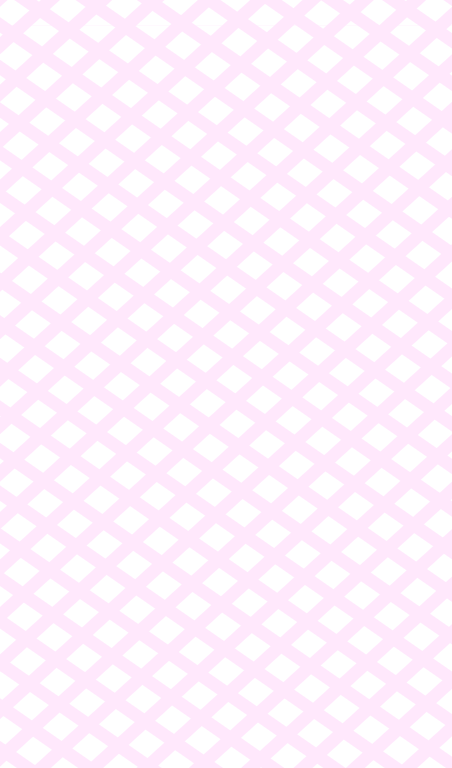
Reproduce this pattern procedurally as a WebGL 1 fragment shader.

```glsl
precision highp float;
// Slanted pink lattice of crossing bands over white diamonds, with a faint seam near the top.

uniform vec2 u_resolution;

// Signed area spanned by two vectors
float cross2(vec2 a, vec2 b) {
  return a.x * b.y - a.y * b.x;
}

// Coverage of the gap between bands; spacing is the distance between band centres
float gapCoverage(float coord, float spacing, float pixel) {
  float d = (abs(fract(coord + 0.5) - 0.5) - 0.318) * spacing;
  return clamp(0.5 - d / pixel, 0.0, 1.0);
}

void main() {
  // Canvas height is one unit
  float pixel = 1.0 / u_resolution.y;
  vec2 p = gl_FragCoord.xy * pixel;

  // Lattice steps along the two band directions
  vec2 fallStep = vec2(0.0386, -0.0268);
  vec2 riseStep = vec2(-0.0346, -0.0314);
  float cellArea = cross2(fallStep, riseStep);

  // Lattice coordinates, whole at each diamond centre
  vec2 q = p - vec2(0.2585, 0.6495);
  vec2 cell = vec2(cross2(q, riseStep), cross2(fallStep, q)) / cellArea;

  // Diamonds are where both sets of gaps overlap
  vec2 spacing = abs(cellArea) / vec2(length(riseStep), length(fallStep));
  float diamond = gapCoverage(cell.x, spacing.x, pixel)
                * gapCoverage(cell.y, spacing.y, pixel);

  // Hairline seam, visible only across the white
  float seam = clamp(0.5 + (0.0007 - abs(p.y - 0.9668)) / pixel, 0.0, 1.0);
  diamond *= 1.0 - 0.25 * seam;

  vec3 pink = vec3(1.0, 0.91, 0.99);
  gl_FragColor = vec4(mix(pink, vec3(1.0), diamond), 1.0);
}
```
